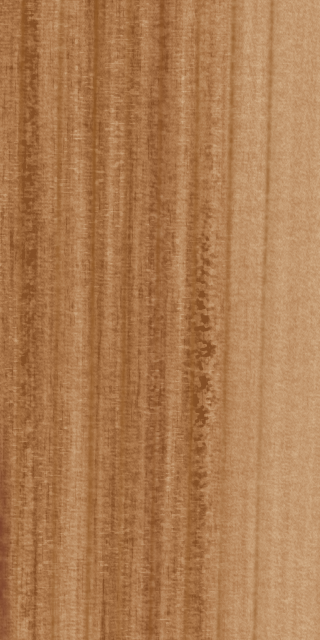
A WebGL 1 fragment shader for this texture:

```glsl
precision highp float;

uniform vec2 u_resolution;

const vec3 DARK_GRAIN = vec3(0.52, 0.31, 0.15);
const vec3 MID_WOOD = vec3(0.69, 0.485, 0.31);
const vec3 PALE_WOOD = vec3(0.80, 0.65, 0.495);
const vec3 RED_STAIN = vec3(0.46, 0.23, 0.15);
const vec3 AMBER_LINE = vec3(0.57, 0.35, 0.15);

float hash(vec2 p) {
  return fract(sin(dot(p, vec2(127.1, 311.7))) * 43758.5453);
}

float noise(vec2 p) {
  vec2 cell = floor(p);
  vec2 f = fract(p);
  f = f * f * (3.0 - 2.0 * f);
  float low = mix(hash(cell), hash(cell + vec2(1.0, 0.0)), f.x);
  float high = mix(hash(cell + vec2(0.0, 1.0)), hash(cell + vec2(1.0)), f.x);
  return mix(low, high, f.y);
}

// Noise centred on zero, with separate frequencies across and along the board.
float grain(vec2 p, float across, float along) {
  return noise(p * vec2(across, along) + across) - 0.5;
}

float bump(float d, float width) {
  return exp(-d * d / (width * width));
}

// Long vertical streaks at several widths.
float streaks(vec2 p) {
  return grain(p, 13.0, 0.4) * 0.28
       + grain(p, 41.0, 0.8) * 0.30
       + grain(p, 97.0, 1.7) * 0.28
       + grain(p, 173.0, 5.0) * 0.20;
}

// Narrow growth lines with a soft shadow, fading in and out along the board.
float growthLines(vec2 p) {
  float total = 0.0;
  for (int i = 0; i < 8; i++) {
    float id = float(i);
    float jitter = (hash(vec2(id, 4.0)) - 0.5) * 0.02;
    float d = p.x - (0.065 + 0.108 * id + jitter);
    float fade = 0.25 + 0.75 * noise(vec2(id * 7.3, p.y * 2.5));
    float ragged = 0.6 + 0.8 * noise(vec2(id * 3.1 + p.x * 60.0, p.y * 75.0));
    total += fade * ragged * (bump(d, 0.007) + 0.35 * bump(d - 0.012, 0.02));
  }
  return total;
}

// Small slanted dark flecks gathered in a vertical band.
float fleckBand(vec2 p, float centre, float width) {
  vec2 slanted = vec2(p.x * 85.0 + p.y * 30.0, p.y * 100.0 - p.x * 25.0);
  float flecks = smoothstep(0.3, 0.8, noise(slanted));
  float clumps = 0.45 + 0.9 * noise(p * vec2(40.0, 16.0));
  return flecks * clumps * bump(p.x - centre, width);
}

void main() {
  vec2 p = gl_FragCoord.xy / u_resolution.x;

  // Slight lean and waviness of the grain.
  vec2 g = p;
  g.x -= 0.02 * (p.y - 1.0) * (0.4 + p.x);
  g.x += 0.010 * grain(p, 2.0, 1.3) + 0.002 * grain(p, 10.0, 14.0);

  // Pale sapwood on the right, busier heartwood on the left.
  float sapwood = smoothstep(0.52, 0.9, g.x);
  float figure = mix(1.0, 0.35, sapwood);
  float tone = mix(0.49, 0.86, sapwood) + streaks(g) * figure;
  tone += grain(p, 3.0, 1.2) * 0.08;

  // Cross weave, with fine speckle at two skewed scales.
  tone += grain(p, 57.0, 187.0) * 0.26 * figure;
  tone += grain(p, 15.0, 90.0) * 0.09;
  tone += grain(p + 0.31 * p.yx, 211.0, 163.0) * 0.22;
  tone += grain(p - 0.23 * p.yx, 307.0, 229.0) * 0.16;

  // Pale ray ticks in patches along the streaks.
  float rayPatch = smoothstep(0.35, 0.7, noise(g * vec2(30.0, 4.0)));
  float rays = smoothstep(0.66, 0.9, noise(p * vec2(63.0, 171.0)));
  tone += rays * rayPatch * 0.25 * figure;

  // Mottled bands of flecks.
  float patchFade = 0.22 + 0.78 * bump(p.y - 0.85, 0.36);
  tone -= fleckBand(g, 0.635, 0.042) * patchFade * 0.75;
  tone -= fleckBand(g, 0.49, 0.03) * 0.28;
  tone -= fleckBand(g, 0.09, 0.025) * 0.32;

  // Fine dark pores.
  float pores = smoothstep(0.72, 0.95, noise(g * vec2(181.0, 23.0)));
  tone -= pores * 0.18 * figure;

  tone = clamp(tone, 0.0, 1.1);
  vec3 color = mix(DARK_GRAIN, MID_WOOD, clamp(tone * 2.0, 0.0, 1.0));
  color = mix(color, PALE_WOOD, max(tone * 2.0 - 1.0, 0.0));

  float line = growthLines(g) * mix(0.66, 0.48, sapwood);
  color = mix(color, AMBER_LINE, clamp(line, 0.0, 0.8));

  // Reddish heart: a faint central band and the lower left edge.
  float heart = bump(g.x - 0.49, 0.035) * 0.12;
  float edge = bump(p.x, 0.026) * (1.0 - smoothstep(0.25, 0.8, p.y));
  float mottle = 0.5 + noise(p * vec2(70.0, 35.0));
  color = mix(color, RED_STAIN, clamp(heart + edge * mottle * 0.65, 0.0, 0.8));

  gl_FragColor = vec4(color, 1.0);
}
```
